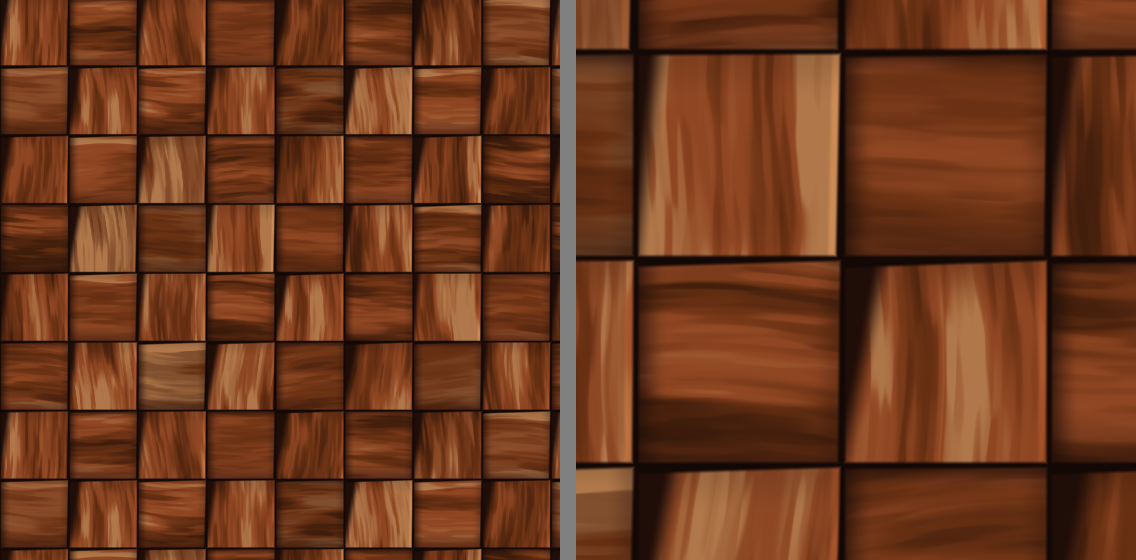
Left: the whole. Right: its middle third, enlarged.
This texture is drawn by a WebGL 1 fragment shader. Its source:

```glsl
precision highp float;

uniform vec2 u_resolution;

const float PITCH = 0.123;             // block size as a share of the canvas
const float ROW_SHIFT = 0.04;          // first row starts above the canvas
const vec2 REPEAT = vec2(8.0, 6.0);    // blocks before the panel repeats
const float JOINT = 0.012;             // half width of the gap between blocks
const float FIBRE_COUNT = 27.0;
const float BAND_COUNT = 5.0;
const float CAP_CHANCE = 0.3;          // flat blocks with a pale sapwood strip
const float TAU = 6.28318;

const vec3 GAP = vec3(0.07, 0.03, 0.018);
const vec3 SHADOW = vec3(0.12, 0.05, 0.03);
const vec3 DARK_BROWN = vec3(0.25, 0.115, 0.045);
const vec3 BROWN = vec3(0.41, 0.19, 0.075);
const vec3 RUST = vec3(0.56, 0.275, 0.135);
const vec3 MUTED = vec3(0.50, 0.31, 0.18);
const vec3 TAN = vec3(0.69, 0.47, 0.29);

float hash(vec2 p) {
  return fract(sin(dot(p, vec2(41.3, 289.1))) * 4375.5);
}

// Cellular noise: random cell values blended by distance to cell points
float cellular(vec2 p) {
  vec2 base = floor(p);
  float sum = 0.0;
  float total = 0.0;
  for (int j = -1; j <= 1; j++) {
    for (int i = -1; i <= 1; i++) {
      vec2 id = base + vec2(float(i), float(j));
      vec2 site = id + 0.15 + 0.7 * vec2(hash(id), hash(id + 17.3));
      vec2 d = p - site;
      float weight = exp(-7.0 * dot(d, d));
      sum += weight * hash(id + 5.7);
      total += weight;
    }
  }
  return sum / total;
}

// Wood tone offset; x runs across the grain, y along it
float grain(vec2 p, float seed) {
  p.x += 0.025 * sin(p.y * 3.5 + seed) + 0.08 * p.y * sin(seed * 2.3);
  float band = cellular(vec2(p.x * BAND_COUNT, p.y * 0.8) + seed);
  float fibre = cellular(vec2(p.x * FIBRE_COUNT, p.y * 2.6) + seed * 1.7);
  float wave = sin(p.x * 21.0 + 2.5 * sin(p.x * 8.0 + seed) + band * 4.0);
  float streak = pow(0.5 + 0.5 * wave, 9.0);
  return 0.85 * (band - 0.5) + 0.32 * (fibre - 0.5) - 0.2 * streak * band;
}

vec3 woodColor(float tone, float muted) {
  vec3 color = mix(DARK_BROWN, BROWN, smoothstep(0.0, 0.36, tone));
  color = mix(color, mix(RUST, MUTED, muted), smoothstep(0.3, 0.62, tone));
  return mix(color, TAN, smoothstep(0.62, 0.98, tone));
}

void main() {
  vec2 p = gl_FragCoord.xy / u_resolution.y;
  vec2 grid = vec2(p.x, 1.0 - p.y) / PITCH + vec2(0.0, ROW_SHIFT);
  vec2 f = fract(grid);                // y points down inside each block
  vec2 id = floor(mod(floor(grid) + 0.5, REPEAT));
  float pixel = 1.0 / (u_resolution.y * PITCH);

  // Variation between blocks
  float pick = hash(id + 3.1);
  float shape = hash(id + 8.6);
  float seed = 1.0 + 40.0 * hash(id + 12.4);
  float muted = smoothstep(0.45, 1.0, hash(id + 21.9));
  float paleRow = 0.5 - 0.5 * cos(TAU * id.y / REPEAT.y);
  bool raised = mod(id.x + id.y, 2.0) < 0.5;

  float tone;
  float light;
  if (raised) {
    // Upright grain with a leaning shadow on the left side
    float pale = pick * pick * (0.12 + 0.2 * paleRow);
    tone = 0.54 + pale + 0.1 * (f.x - 0.5) + grain(f, seed);
    float edge = mix(0.09, 0.2, shape) * (1.0 - f.y) + 0.015;
    light = smoothstep(edge - 0.07, edge + 0.05, f.x);
    light *= mix(0.85, 1.0, smoothstep(0.0, 0.25, f.y));
  } else {
    // Level grain, shaded by the raised neighbours
    float contrast = mix(0.4, 1.0, hash(id + 31.7));
    tone = 0.37 + 0.26 * pick * pick + contrast * grain(f.yx, seed);
    float hasCap = step(1.0 - CAP_CHANCE, shape);
    float cap = 1.0 - smoothstep(0.12, 0.15, f.y + 0.02 * sin(f.x * 5.0 + seed));
    tone += 0.3 * cap * hasCap;
    float top = smoothstep(-0.06, 0.13, f.y);
    light = smoothstep(-0.07, 0.16, f.x) * mix(top, 1.0, 0.8 * hasCap);
    light *= 1.0 - 0.45 * smoothstep(0.72, 1.05, f.y);
    light *= 1.0 - 0.25 * smoothstep(0.85, 1.0, f.x);
  }
  vec3 color = mix(SHADOW, woodColor(tone, muted), light);

  // Slightly skewed block outline and worn bright right edge
  float topEdge = JOINT + 0.035 * shape * (1.0 - f.x);
  float rightEdge = 1.0 - JOINT - 0.025 * pick * f.y;
  float inset = min(min(f.x - JOINT, rightEdge - f.x),
                    min(f.y - topEdge, 1.0 - JOINT - f.y));
  float rim = smoothstep(0.035, 0.01, abs(rightEdge - 0.015 - f.x));
  color *= 1.0 + (raised ? 0.16 : 0.0) * rim;
  float soft = max(pixel, 0.012);
  color = mix(GAP, color, smoothstep(-soft, soft, inset));

  gl_FragColor = vec4(color, 1.0);
}
```
